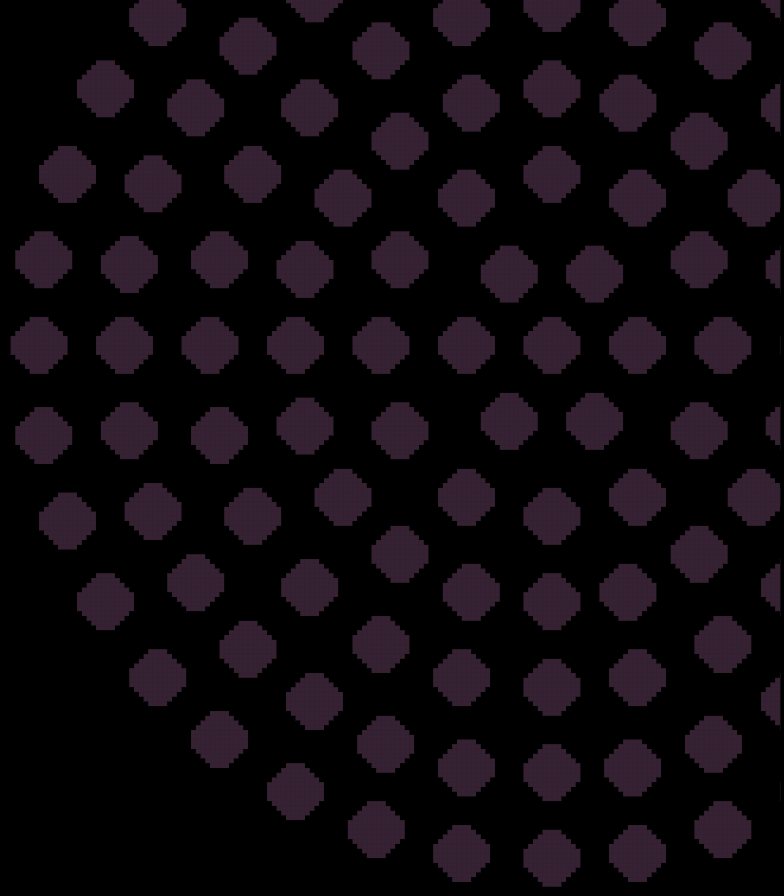
A Shadertoy shader for this pattern:

```glsl
// Concentric rings of plum dots on black, like a coarse pixel display.
// Each ring is folded to its nearest dot, whose centre snaps to a cell grid;
// the dot itself is a stepped disc made from a union of boxes.

const float CELL = 0.0053;      // display cell, in canvas heights
const float RING_STEP = 18.0;   // ring spacing, in cells

// Signed distance to a staircase disc six cells in radius.
float steppedDisc(vec2 p) {
    p = abs(p);
    float d = 1e3;
    for (float w = 2.0; w <= 6.0; w++) {
        d = min(d, max(p.x - w, p.y - (8.0 - w)));
    }
    return d;
}

// Number of dots round a ring: odd outer rings carry two extra.
float dotsOnRing(float ring) {
    float extra = ring > 1.5 ? 2.0 * mod(ring, 2.0) : 0.0;
    return max(1.0, 6.0 * ring + extra);
}

// Distance to the nearest dot over all rings, in cells.
float ringDots(vec2 p) {
    float angle = length(p) > 0.0 ? atan(p.y, p.x) : 0.0;
    float d = 1e3;
    for (float ring = 0.0; ring <= 6.0; ring++) {
        float sector = 6.2831853 / dotsOnRing(ring);
        float a = round(angle / sector) * sector;
        vec2 centre = floor(ring * RING_STEP * vec2(cos(a), sin(a)) + 0.01);
        d = min(d, steppedDisc(p - centre));
    }
    return d;
}

void mainImage(out vec4 fragColor, in vec2 fragCoord) {
    vec2 uv = fragCoord / iResolution.y;
    vec2 p = (uv - vec2(0.616, 0.6146)) / CELL;
    float pixel = 1.0 / (iResolution.y * CELL);

    float dots = 1.0 - smoothstep(-0.5 * pixel, 0.5 * pixel, ringDots(p));

    // Faint seams between the display cells.
    vec2 toSeam = 0.5 - abs(fract(p) - 0.5);
    float seam = 1.0 - smoothstep(0.0, 0.25 + 0.5 * pixel, min(toSeam.x, toSeam.y));

    // The display stops just short of the right border.
    float panel = 1.0 - smoothstep(-0.5, 0.5, (uv.x - 0.871) * iResolution.y);

    vec3 plum = vec3(0.212, 0.133, 0.202);
    fragColor = vec4(plum * dots * panel * (1.0 - 0.06 * seam), 1.0);
}
```
